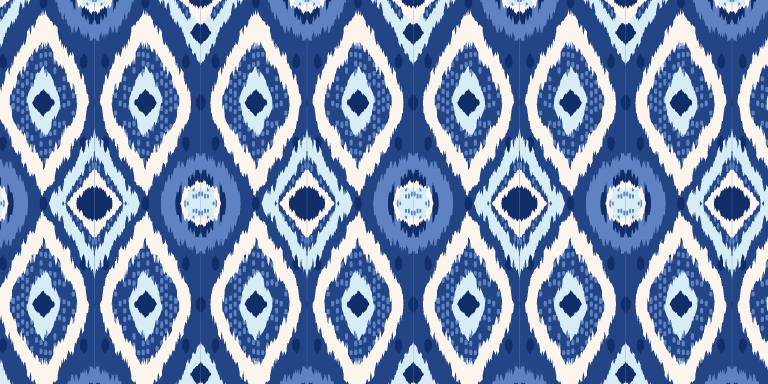
This pattern is drawn by a WebGL 2 fragment shader. Its source:

```glsl
#version 300 es
precision highp float;
// Blue and cream ikat: frayed ogees between diamond and round medallions.
uniform vec2 u_resolution;
out vec4 fragColor;

const vec3 BASE = vec3(0.14, 0.27, 0.52);
const vec3 NAVY = vec3(0.07, 0.18, 0.41);
const vec3 MEDIUM = vec3(0.37, 0.51, 0.76);
const vec3 ICE = vec3(0.84, 0.93, 0.96);
const vec3 CREAM = vec3(0.99, 0.96, 0.93);

// Lengths are hundredths of the canvas height.
const float HALF_REPEAT = 27.67;
const vec2 MIRROR_AXES = vec2(24.6, 47.0);
const vec2 FLIP_CORNER = vec2(HALF_REPEAT, 55.5);
const vec2 OGEE_CENTRE = vec2(13.3, 26.3);

// Profile exponents: how the outline narrows from waist to tip.
const vec2 OGEE = vec2(1.5, 1.1);
const vec2 DIAMOND = vec2(1.0, 1.15);
const vec2 ROUND = vec2(2.0, 0.6);

float hash(vec2 p) {
    vec3 a = fract(p.xyx * vec3(0.1031, 0.1030, 0.0973));
    a += dot(a, a.yzx + 33.33);
    return fract((a.x + a.y) * a.z);
}

// Uneven warp threads, about -0.6 to 0.6, each tapering to a point.
float fray(float x, float seed) {
    float column = x / 0.62 + 0.3 * sin(x * 2.3 + seed);
    float taper = 1.0 - abs(2.0 * fract(column) - 1.0);
    float tooth = hash(vec2(floor(column) + 60.0, seed)) * (0.45 + 0.55 * taper);
    return tooth - 0.4 + 0.15 * sin(x * 1.7 + seed * 2.0);
}

// True inside a pointed shape whose edge is frayed along y.
bool spade(vec2 p, vec2 size, vec2 profile, float roughness, float seed) {
    float rough = roughness * fray(p.x, seed + step(0.0, p.y) * 7.0);
    float v = clamp((abs(p.y) + rough) / size.y, 0.0, 1.0);
    return abs(p.x) < size.x * pow(1.0 - pow(v, profile.x), profile.y);
}

// Short vertical brush strokes in staggered cells.
bool strokes(vec2 p, vec2 cell, float density) {
    vec2 g = p / cell;
    g.y += hash(vec2(floor(g.x) + 40.0, 3.0));
    float h = hash(floor(g) + 80.0);
    vec2 f = abs(fract(g) - 0.5);
    return h < density && f.x < 0.36 - 0.3 * f.y && f.y < 0.25 + 0.2 * h;
}

// Small navy dabs on a curve around each ogee.
vec3 dabs(vec3 col, vec2 p) {
    vec2 q = abs(p);
    for (int i = 0; i < 3; i++) {
        float t = float(i) * 0.5;
        vec2 spot = vec2(14.0 * (1.0 - t * t), 26.3 * pow(t, 1.3));
        if (spade(q - spot, vec2(1.0, 1.8), ROUND, 0.9, 2.0)) col = NAVY;
    }
    return col;
}

vec3 ogee(vec3 col, vec2 p) {
    if (spade(p, vec2(11.9, 23.8), OGEE, 3.2, 11.0)) col = CREAM;
    if (spade(p, vec2(8.8, 16.0), OGEE, 3.0, 12.0))
        col = strokes(p, vec2(1.2, 2.3), 0.62) ? MEDIUM : BASE;
    if (spade(p, vec2(4.3, 9.4), OGEE, 2.2, 13.0)) col = ICE;
    if (spade(p, vec2(2.9, 3.5), OGEE, 0.7, 14.0)) col = NAVY;
    return col;
}

vec3 diamondMedallion(vec3 col, vec2 p, bool jewelled) {
    if (spade(p, vec2(11.8, 19.8), DIAMOND, 3.2, 21.0)) col = ICE;
    if (spade(p, vec2(8.8, 13.4), DIAMOND, 2.6, 22.0))
        col = strokes(p, vec2(0.8, 3.0), 0.4) ? MEDIUM : BASE;
    // Extra jewel in the tip of alternate diamonds.
    vec2 tip = p - vec2(0.0, 10.9);
    if (jewelled && spade(tip, vec2(4.2, 8.0), OGEE, 1.6, 23.0)) col = ICE;
    if (jewelled && spade(tip, vec2(2.7, 3.3), OGEE, 0.7, 24.0)) col = NAVY;
    if (spade(p, vec2(7.3, 9.8), DIAMOND, 1.4, 25.0)) col = CREAM;
    if (spade(p, vec2(4.7, 4.4), ROUND, 1.9, 26.0)) col = NAVY;
    return col;
}

vec3 roundMedallion(vec3 col, vec2 p) {
    if (spade(p, vec2(10.4, 12.6), ROUND, 3.0, 31.0)) col = MEDIUM;
    bool thread = hash(vec2(floor(p.x / 0.55) + 50.0, 5.0)) > 0.35;
    if (thread && spade(p, vec2(6.7, 8.0), ROUND, 3.0, 32.0)) col = NAVY;
    if (spade(p, vec2(5.3, 5.8), ROUND, 2.0, 33.0)) col = CREAM;
    if (spade(p, vec2(4.3, 4.4), ROUND, 1.8, 34.0))
        col = strokes(p, vec2(0.75, 1.9), 0.5) ? MEDIUM : ICE;
    return col;
}

vec3 ikat(vec2 p) {
    // Mirror into one quarter of the repeat, then swap medallions in its far half.
    vec2 q = p - MIRROR_AXES;
    q.x = abs(mod(q.x + HALF_REPEAT, 2.0 * HALF_REPEAT) - HALF_REPEAT);
    q.y = abs(q.y);
    bool flipped = q.y > 0.5 * FLIP_CORNER.y;
    vec2 m = flipped ? FLIP_CORNER - q : q;

    vec3 col = dabs(BASE, q - OGEE_CENTRE);
    col = ogee(col, q - OGEE_CENTRE);
    col = diamondMedallion(col, m, flipped);
    col = roundMedallion(col, vec2(HALF_REPEAT - m.x, m.y));
    float seam = min(q.x, HALF_REPEAT - q.x);
    return mix(col, MEDIUM, 0.4 * step(seam, 0.1));
}

void main() {
    // Average a 3 by 3 grid of samples for smooth edges.
    vec3 sum = vec3(0.0);
    for (int i = 0; i < 9; i++) {
        vec2 offset = (vec2(i % 3, i / 3) - 1.0) / 3.0;
        sum += ikat(100.0 * (gl_FragCoord.xy + offset) / u_resolution.y);
    }
    fragColor = vec4(sum / 9.0, 1.0);
}
```
